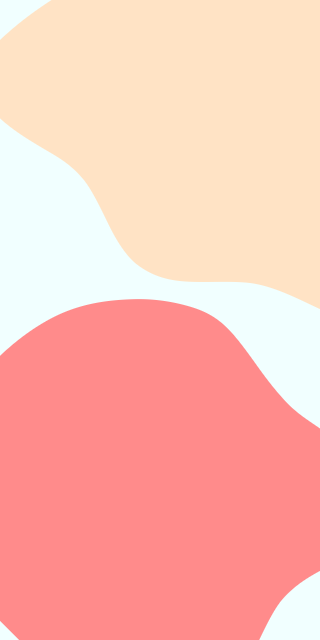
This background is drawn by a Shadertoy shader. Its source:

```glsl
// Flat organic blobs: a peach shape above and a coral shape below on pale azure.
#define AZURE vec3(0.945, 1.0, 1.0)
#define PEACH vec3(1.0, 0.892, 0.772)
#define CORAL vec3(1.0, 0.545, 0.545)
#define EDGE_SOFTNESS 1.0
#define KNOTS 8

// Knots hold (x, height, slope), in units of the canvas width.
const vec3 PEACH_EDGE[KNOTS] = vec3[KNOTS](
    vec3(0.000, 1.630, -0.90), vec3(0.130, 1.539, -0.60),
    vec3(0.260, 1.440, -1.20), vec3(0.339, 1.299, -2.05),
    vec3(0.430, 1.172, -0.75), vec3(0.612, 1.119, -0.02),
    vec3(0.768, 1.117, -0.08), vec3(1.000, 1.034, -0.47));

const vec3 CORAL_EDGE[KNOTS] = vec3[KNOTS](
    vec3(0.000, 0.888,  0.95), vec3(0.156, 1.003,  0.54),
    vec3(0.417, 1.065,  0.03), vec3(0.586, 1.044, -0.28),
    vec3(0.716, 0.969, -1.05), vec3(0.807, 0.852, -1.40),
    vec3(0.898, 0.740, -1.03), vec3(1.000, 0.661, -0.70));

// Cubic Hermite segment, extended by straight lines; returns (height, slope).
vec2 hermite(vec3 a, vec3 b, float x) {
    float w = b.x - a.x;
    float t = clamp((x - a.x) / w, 0.0, 1.0);
    float rise = b.y - a.y;
    float c1 = w * a.z;
    float c2 = 3.0 * rise - w * (2.0 * a.z + b.z);
    float c3 = w * (a.z + b.z) - 2.0 * rise;
    float slope = (c1 + t * (2.0 * c2 + 3.0 * t * c3)) / w;
    float height = a.y + t * (c1 + t * (c2 + t * c3));
    return vec2(height + slope * (x - a.x - w * t), slope);
}

// Smooth curve through all knots of an edge.
vec2 spline(vec3 knots[KNOTS], float x) {
    vec2 curve = hermite(knots[0], knots[1], x);
    for (int i = 1; i < KNOTS - 1; i++) {
        if (x >= knots[i].x) curve = hermite(knots[i], knots[i + 1], x);
    }
    return curve;
}

// Antialiased coverage of the area under a curve.
float below(vec2 curve, float y) {
    float dist = (curve.x - y) / sqrt(1.0 + curve.y * curve.y);
    return clamp(0.5 + dist * iResolution.x / EDGE_SOFTNESS, 0.0, 1.0);
}

void mainImage(out vec4 fragColor, in vec2 fragCoord) {
    vec2 p = fragCoord / iResolution.xy * vec2(1.0, 2.0);

    // Peach shape, cut at the upper left corner
    vec2 topCut = hermite(vec3(0.0, 1.875, 0.95), vec3(0.161, 2.0, 0.65), p.x);
    float peach = (1.0 - below(spline(PEACH_EDGE, p.x), p.y)) * below(topCut, p.y);

    // Coral shape, cut at both lower corners
    vec2 leftCut = vec2(0.06 - p.x, -1.0);
    vec3 bend = vec3(0.885, 0.130, 1.1);
    vec2 rightCut = p.x < bend.x
        ? hermite(vec3(0.810, 0.0, 2.1), bend, p.x)
        : hermite(bend, vec3(1.0, 0.216, 0.55), p.x);
    float coral = below(spline(CORAL_EDGE, p.x), p.y)
        * (1.0 - below(leftCut, p.y)) * (1.0 - below(rightCut, p.y));

    vec3 color = mix(AZURE, PEACH, peach);
    color = mix(color, CORAL, coral);
    fragColor = vec4(color, 1.0);
}
```
